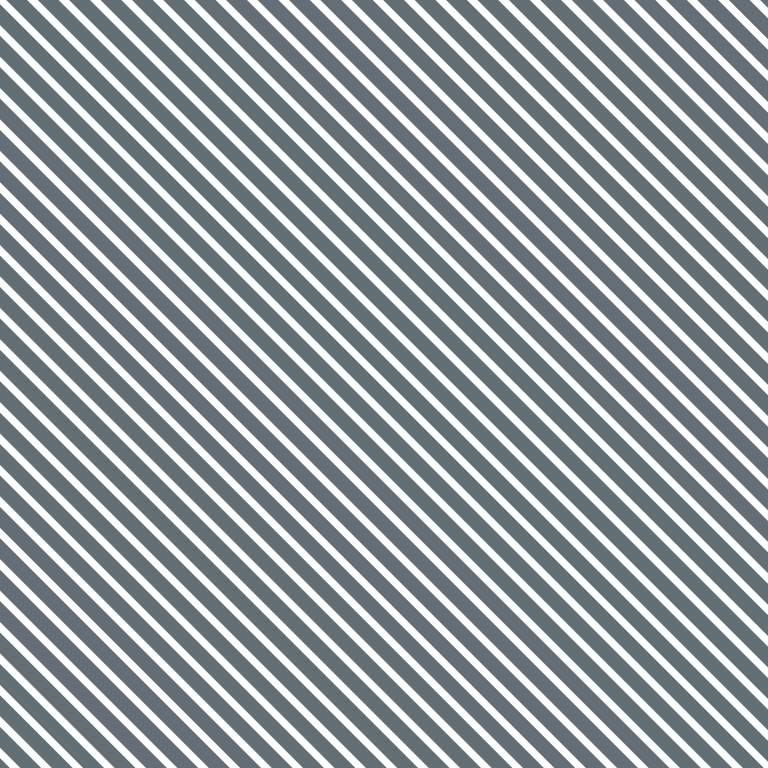
Write a WebGL 2 fragment shader that draws this pattern.

```glsl
#version 300 es
precision highp float;
// Thin white diagonal stripes falling to the right on a slate grey ground.

#define STRIPES_ACROSS 24.45   // repeats along one canvas edge
#define STRIPE_SHARE 0.335     // white part of each repeat
#define STRIPE_SHIFT 0.0013    // offset to the right, in canvas widths
#define SLATE vec3(0.392, 0.433, 0.457)
#define WHITE vec3(0.995, 1.0, 1.0)

uniform vec2 u_resolution;
out vec4 fragColor;

// Signed distance to the nearest stripe edge, in canvas units; negative inside.
float stripeDistance(vec2 p) {
    float along = (p.x + p.y - 1.0 - STRIPE_SHIFT) * STRIPES_ACROSS;
    float fromCentre = abs(fract(along + 0.5) - 0.5);
    return (fromCentre - 0.5 * STRIPE_SHARE) / (STRIPES_ACROSS * sqrt(2.0));
}

void main() {
    vec2 p = gl_FragCoord.xy / u_resolution;
    float pixel = 1.0 / min(u_resolution.x, u_resolution.y);

    // Edge coverage over one pixel
    float coverage = clamp(0.5 - stripeDistance(p) / pixel, 0.0, 1.0);
    fragColor = vec4(mix(SLATE, WHITE, coverage), 1.0);
}
```
